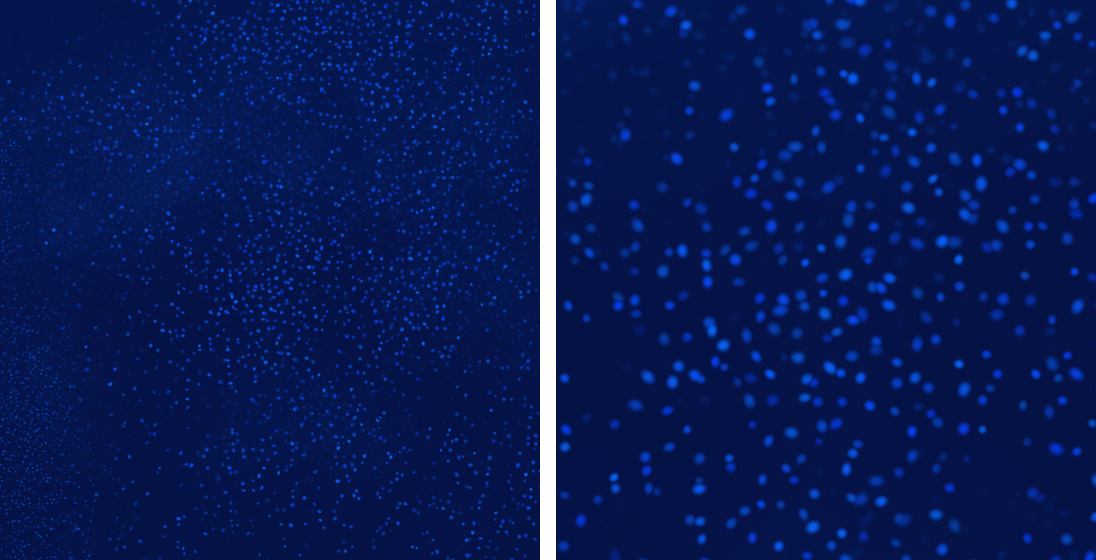
Left, the full canvas; right, a detail of the centre.
Reproduce this texture procedurally as a Shadertoy shader.

```glsl
// Glowing blue specks scattered over a deep navy ground, in drifting clusters.
// Jittered cells hold soft, slightly oval dots; broad gaussian regions and
// gradient noise set where the sharp, hazy and fine layers appear.

#define SPECK_CELLS 74.0
#define HAZE_CELLS 84.0
#define FINE_CELLS 125.0
#define SPECK_GAIN 1.0
#define HAZE_GAIN 0.26
#define FINE_GAIN 0.75
#define NAVY_DARK vec3(0.018, 0.070, 0.275)
#define NAVY_LIGHT vec3(0.025, 0.120, 0.375)
#define DEEP_BLUE vec3(0.020, 0.215, 0.900)
#define AZURE vec3(0.035, 0.400, 0.960)

vec3 hash3(vec2 p) {
    vec3 q = fract(p.xyx * vec3(0.1031, 0.1030, 0.0973));
    q += dot(q, q.yxz + 33.33);
    return fract((q.xxy + q.yzz) * q.zyx);
}

float cornerSlope(vec2 cell, vec2 offset) {
    float angle = 6.2832 * hash3(cell + 311.0).x;
    return dot(vec2(cos(angle), sin(angle)), offset);
}

float gradientNoise(vec2 p) {
    vec2 i = floor(p), f = fract(p);
    vec2 u = f * f * f * (f * (f * 6.0 - 15.0) + 10.0);
    vec2 e = vec2(1.0, 0.0);
    float low = mix(cornerSlope(i, f), cornerSlope(i + e, f - e), u.x);
    float high = mix(cornerSlope(i + e.yx, f - e.yx), cornerSlope(i + 1.0, f - 1.0), u.x);
    return mix(low, high, u.y);
}

// Soft elliptical region
float region(vec2 p, vec2 center, vec2 size) {
    vec2 q = (p - center) / size;
    return exp(-dot(q, q));
}

// Returns brightness and hue of the strongest dot at p
vec2 dotLayer(vec2 p, float cells, float density, float core, float seed) {
    vec2 grid = p * cells, home = floor(grid);
    vec2 best = vec2(0.0, 0.5);
    for (int y = -1; y <= 1; y++)
    for (int x = -1; x <= 1; x++) {
        vec2 cell = home + vec2(x, y);
        vec3 place = hash3(cell + seed);
        vec3 look = hash3(cell + seed + 57.0);
        vec2 d = grid - cell - 0.5 - 0.85 * (place.xy - 0.5);
        float angle = 6.2832 * look.x;
        float c = cos(angle), s = sin(angle);
        d = mat2(c, -s, s, c) * d;
        d.x *= mix(0.70, 1.0, look.y);
        float radius = mix(0.25, 0.38, look.z);
        float glow = 1.0 - smoothstep(core, 1.0, length(d) / radius);
        float present = smoothstep(place.z - 0.04, place.z + 0.22, density);
        float strength = glow * present * mix(0.45, 1.0, fract(look.y * 7.0 + look.z));
        if (strength > best.x) best = vec2(strength, fract(look.x * 5.0 + place.x));
    }
    return best;
}

// Density of the sharp specks
float speckDensity(vec2 p) {
    float d = 0.19;
    d += 0.70 * region(p, vec2(0.56, 0.97), vec2(0.32, 0.17));
    d += 0.72 * region(p, vec2(0.54, 0.49), vec2(0.25, 0.15));
    d += 0.36 * region(p, vec2(0.17, 0.77), vec2(0.16, 0.07));
    d += 0.32 * region(p, vec2(0.82, 0.74), vec2(0.20, 0.24));
    d += 0.30 * region(p, vec2(0.54, 0.16), vec2(0.26, 0.14));
    d += 0.36 * region(p, vec2(0.96, 0.08), vec2(0.14, 0.22));
    d -= 0.30 * region(p, vec2(0.02, 0.97), vec2(0.24, 0.10));
    return d;
}

// Density of the dim, blurred specks
float hazeDensity(vec2 p) {
    float d = 0.95 * region(p, vec2(0.40, 0.75), vec2(0.38, 0.14));
    d += 0.65 * region(p, vec2(0.14, 0.62), vec2(0.20, 0.12));
    d += 0.60 * region(p, vec2(0.85, 0.56), vec2(0.16, 0.24));
    d += 0.60 * region(p, vec2(0.52, 0.24), vec2(0.20, 0.10));
    d += 0.55 * region(p, vec2(0.06, 0.38), vec2(0.13, 0.20));
    return d;
}

// Density of the tiny specks along the left edge
float fineDensity(vec2 p) {
    float d = 0.85 * region(p, vec2(0.01, 0.13), vec2(0.13, 0.20));
    d += 0.60 * region(p, vec2(0.0, 0.70), vec2(0.045, 0.10));
    return d + 0.42 * region(p, vec2(0.02, 0.40), vec2(0.10, 0.18));
}

void mainImage(out vec4 fragColor, in vec2 fragCoord) {
    vec2 p = fragCoord / iResolution.y;
    float drift = gradientNoise(p * 6.0 + 3.7) + 0.5 * gradientNoise(p * 13.0);
    float haze = hazeDensity(p) * (1.0 + 0.6 * drift);
    float fine = fineDensity(p) * (1.0 + 0.5 * drift);
    float specks = speckDensity(p) * (1.0 + 0.6 * drift) * (1.0 - min(fine, 0.9));

    // Ground: lighter under haze and toward the top
    float lift = 0.40 * haze + 0.28 * smoothstep(0.45, 1.0, p.y) + 0.12 * drift;
    vec3 color = mix(NAVY_DARK, NAVY_LIGHT, clamp(lift, 0.0, 1.0));

    // Dots, from faint to bright
    vec2 blurred = dotLayer(p, HAZE_CELLS, haze, 0.0, 19.0);
    vec2 tiny = dotLayer(p, FINE_CELLS, fine, 0.15, 143.0);
    vec2 sharp = dotLayer(p, SPECK_CELLS, specks, 0.18, 271.0);
    color = mix(color, mix(DEEP_BLUE, AZURE, 0.5 + 0.5 * blurred.y), HAZE_GAIN * blurred.x);
    color = mix(color, mix(DEEP_BLUE, AZURE, 0.4 + 0.6 * tiny.y), FINE_GAIN * tiny.x);
    color = mix(color, mix(DEEP_BLUE, AZURE, sharp.y), SPECK_GAIN * sharp.x);
    fragColor = vec4(color, 1.0);
}
```
